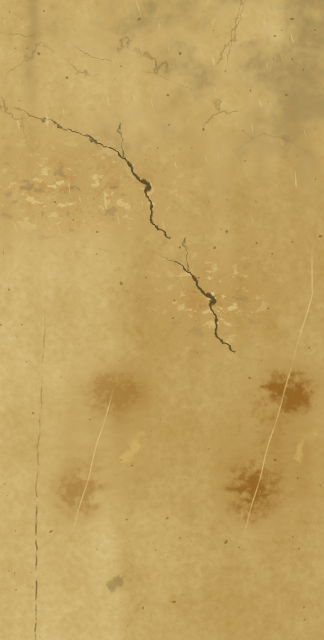
This texture is drawn by a Shadertoy shader. Its source:

```glsl
// Weathered ochre plaster: broad fbm staining and gritty grain, with wispy rust,
// pale scratches, flaked chips and two similar branching cracks.
// Cracks are polylines bent by gradient noise; hairlines are its zero contours.

vec2 randomGradient(vec2 cell) {
    vec2 h = vec2(dot(cell, vec2(127.1, 311.7)), dot(cell, vec2(269.5, 183.3)));
    return 2.0 * fract(sin(h) * 43758.5) - 1.0;
}

float gradientNoise(vec2 p) {
    vec2 i = floor(p), f = fract(p);
    vec2 u = f * f * f * (f * (f * 6.0 - 15.0) + 10.0);
    vec2 e = vec2(0.0, 1.0);
    float low = mix(dot(randomGradient(i), f),
                    dot(randomGradient(i + e.yx), f - e.yx), u.x);
    float high = mix(dot(randomGradient(i + e.xy), f - e.xy),
                     dot(randomGradient(i + e.yy), f - e.yy), u.x);
    return mix(low, high, u.y);
}

float fbm(vec2 p) {
    float sum = 0.0, gain = 0.6;
    for (int k = 0; k < 4; k++) {
        sum += gain * gradientNoise(p);
        p = mat2(1.6, 1.2, -1.2, 1.6) * p + 7.3;
        gain *= 0.6;
    }
    return sum;
}

float blotch(vec2 p, vec2 centre, vec2 radius) {
    vec2 d = (p - centre) / radius;
    return exp(-dot(d, d));
}

// Coverage of a line of the given half width
float stroke(float dist, float halfWidth) {
    float px = 1.0 / iResolution.x;
    return (1.0 - smoothstep(-px, px, abs(dist) - halfWidth)) * min(1.0, 2.0 * halfWidth / px);
}

float segmentDistance(vec2 p, vec2 a, vec2 b) {
    vec2 d = b - a;
    return length(p - a - d * clamp(dot(p - a, d) / dot(d, d), 0.0, 1.0));
}

// Jagged crack around its knee, thickest there and tapering to the tips
float crack(vec2 p, float leftReach) {
    vec2 path[7] = vec2[7](vec2(-0.44, 0.245), vec2(-0.28, 0.18), vec2(-0.14, 0.123),
        vec2(-0.077, 0.077), vec2(0.0), vec2(0.005, -0.108), vec2(0.062, -0.162));
    vec2 q = p + 0.035 * vec2(fbm(p * 17.0), fbm(p * 17.0 + 31.0));
    float d = 1.0;
    for (int k = 0; k < 6; k++) d = min(d, segmentDistance(q, path[k], path[k + 1]));
    float ragged = 1.0 + 1.1 * gradientNoise(p * 38.0);
    float taper = mix(0.0012, 0.0042, exp(-dot(p, p) * 35.0));
    float trunk = stroke(d, taper * ragged) * smoothstep(-leftReach, 0.12 - leftReach, p.x);
    float twig = stroke(segmentDistance(q, vec2(-0.103, 0.197), path[3]), 0.0013 * ragged);
    return max(trunk, 0.8 * twig);
}

void mainImage(out vec4 fragColor, in vec2 fragCoord) {
    vec2 p = fragCoord / iResolution.x;
    float cloud = fbm(p * vec2(3.2, 2.6) + 4.0);
    float mottle = fbm(p * 13.0);
    float grit = fbm(p * 48.0);
    float wobble = 0.03 * gradientNoise(p * vec2(3.0, 5.0));
    float top = smoothstep(1.2, 1.75, p.y);

    // Broad tone: pale left panel, browner right side
    float panel = smoothstep(0.41, 0.33, p.x + wobble) * smoothstep(1.36, 1.15, p.y);
    float tone = 0.73 + 0.42 * cloud + 0.28 * mottle + 0.42 * grit + 0.3 * panel;
    tone -= 0.2 * smoothstep(0.4, 0.8, p.x) * (1.0 - top);
    tone += 0.16 * top - 0.3 * blotch(p, vec2(0.38, 0.72), vec2(0.14, 0.32));
    tone += 0.2 * gradientNoise(vec2(p.x * 16.0, p.y * 1.2));
    vec3 color = mix(vec3(0.67, 0.52, 0.25), vec3(0.80, 0.69, 0.44), clamp(tone, -0.2, 1.25));

    // Grey-green weathering near the top and a small smudge below
    float soot = top * smoothstep(-0.1, 0.5, fbm(p * 5.0 + 19.0) + 0.4 * grit + 0.4 * (p.x - 0.5));
    soot += 0.6 * blotch(p, vec2(0.1 + wobble, 1.9), vec2(0.02, 0.2));
    color = mix(color, vec3(0.58, 0.49, 0.30), 0.65 * min(soot, 1.0));
    float smudge = blotch(p + 0.07 * mottle, vec2(0.36, 0.175), vec2(0.026, 0.024));
    color = mix(color, vec3(0.55, 0.46, 0.25), 0.55 * smoothstep(0.2, 0.8, smudge + 0.5 * grit));

    // Wispy rust and long scratches, repeated fainter to the left
    float wisps = 1.0 - abs(fbm(vec2(p.x * 7.0 + p.y * 5.0, p.y * 15.0 - p.x * 3.0))) * 3.2;
    for (int k = 0; k < 2; k++) {
        float faint = float(k);
        vec2 q = p + vec2(0.53 * faint, 0.0);
        float bloom = blotch(q, vec2(0.89, 0.77), vec2(0.09, 0.07))
                    + 0.9 * blotch(q, vec2(0.77, 0.45), vec2(0.08, 0.08))
                    + 0.45 * blotch(q, vec2(0.84, 0.6), vec2(0.18, 0.26));
        float rust = smoothstep(0.15, 1.5, bloom * (0.75 + 0.5 * wisps + 1.2 * mottle + 1.5 * grit));
        color = mix(color, vec3(0.54, 0.35, 0.10), rust * (0.8 - 0.35 * faint));
        vec2 tilted = vec2(q.x - 0.94 - 0.4 * (q.y - 0.59), q.y - 0.59);
        float flake = blotch(tilted + 0.08 * mottle, vec2(0.0), vec2(0.022, 0.05));
        color = mix(color, vec3(0.85, 0.72, 0.42), 0.5 * smoothstep(0.2, 0.9, flake + 0.7 * grit * flake));
        float bend = 0.964 - 0.285 * max(0.0, 1.07 - q.y) + 0.006 * gradientNoise(q * 9.0);
        float span = smoothstep(0.31, 0.4, q.y) * smoothstep(1.28 - 0.48 * faint, 1.1 - 0.4 * faint, q.y);
        span *= clamp(0.75 + 1.2 * gradientNoise(q * 16.0), 0.2, 1.0);
        color = mix(color, vec3(0.89, 0.78, 0.52), 0.8 * span * stroke(q.x - bend, 0.0017));
    }

    // Orange bruises with pale and dark chips, then the cracks running through them
    float chips = fbm(p * vec2(19.0, 27.0) + 9.0);
    for (int k = 0; k < 2; k++) {
        float second = float(k);
        vec2 q = p - vec2(0.4615, 1.405) - second * vec2(0.2, -0.351);
        float bruise = blotch(q, vec2(-0.24, -0.02) * (1.0 - second), vec2(0.32 - 0.16 * second, 0.14));
        color = mix(color, vec3(0.70, 0.51, 0.25), 0.6 * bruise * smoothstep(-0.15, 0.4, mottle + grit));
        color = mix(color, vec3(0.60, 0.50, 0.33), 0.6 * bruise * smoothstep(0.15, 0.3, -chips));
        color = mix(color, vec3(0.87, 0.78, 0.52), 0.75 * bruise * smoothstep(0.1, 0.24, chips));
        color = mix(color, vec3(0.30, 0.25, 0.13), 0.85 * crack(q, 0.45 - 0.26 * second));
    }

    // Hairlines across the top and a broken vertical fissure at lower left
    for (int k = 0; k < 2; k++) {
        vec2 q = vec2(p.x + 0.5 * p.y, p.y - 0.3 * p.x) * 2.4 + 5.0 * float(k);
        float contour = gradientNoise(q) + 0.13 * fbm(p * 11.0);
        float hair = stroke(contour / 2.6, 0.0013) * smoothstep(-0.15, 0.15, gradientNoise(p * 9.0));
        color = mix(color, vec3(0.42, 0.34, 0.18), 0.5 * hair * smoothstep(1.45, 1.65, p.y));
    }
    float fissureX = 0.112 + 0.05 * max(0.0, p.y - 0.45) + 0.012 * fbm(vec2(p.y * 16.0, 3.0));
    float fissureFade = mix(0.75, 0.3, smoothstep(0.4, 0.5, p.y)) * smoothstep(1.1, 0.9, p.y);
    fissureFade *= smoothstep(-0.2, 0.15, fbm(vec2(p.y * 22.0, 8.0)));
    color = mix(color, vec3(0.36, 0.28, 0.12), fissureFade * stroke(p.x - fissureX, 0.0018));

    // Sparse dark pits and short pale nicks
    float pits = smoothstep(0.42, 0.58, gradientNoise(p * 55.0 + 5.0));
    color = mix(color, vec3(0.45, 0.32, 0.13), 0.5 * pits);
    float nicks = smoothstep(0.36, 0.52, gradientNoise(vec2(p.x * 75.0 + p.y * 14.0, p.y * 16.0)));
    color = mix(color, vec3(0.88, 0.79, 0.56), 0.5 * nicks * smoothstep(0.9, 1.5, p.y));
    fragColor = vec4(color, 1.0);
}
```
